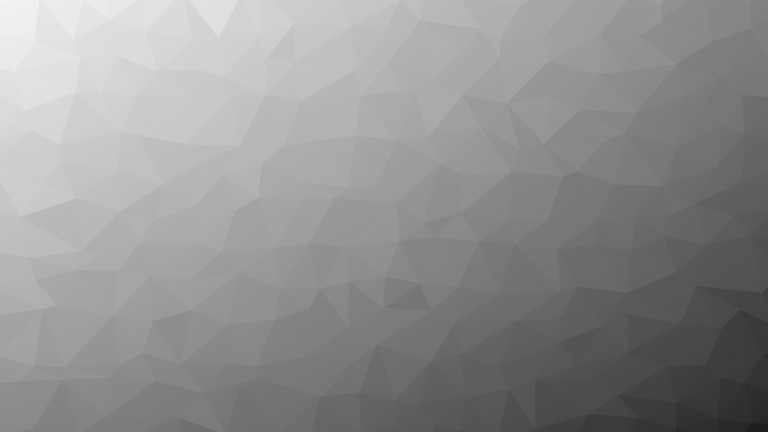
This background is drawn by a WebGL 2 fragment shader. Its source:

```glsl
#version 300 es
precision highp float;

uniform vec2 u_resolution;
out vec4 fragColor;

const vec2 CELL = vec2(0.0926, 0.0833);   // mesh spacing, in canvas heights
const vec2 MESH_OFFSET = vec2(0.02, 0.055);
const float JITTER = 0.72;
const float FACET_CONTRAST = 0.05;
const float FLATNESS = 0.7;

vec2 hash2(vec2 p) {
    vec3 q = fract(p.xyx * vec3(0.1031, 0.1030, 0.0973));
    q += dot(q, q.yzx + 33.33);
    return fract((q.xx + q.yz) * q.zy);
}

float cross2(vec2 a, vec2 b) {
    return a.x * b.y - a.y * b.x;
}

float cornerGradient(vec2 corner, vec2 p) {
    return dot(hash2(corner) * 2.0 - 1.0, p - corner);
}

float gradientNoise(vec2 p) {
    vec2 i = floor(p);
    vec2 f = p - i;
    vec2 s = f * f * f * (f * (f * 6.0 - 15.0) + 10.0);
    vec2 e = vec2(1.0, 0.0);
    float low = mix(cornerGradient(i, p), cornerGradient(i + e, p), s.x);
    float high = mix(cornerGradient(i + e.yx, p), cornerGradient(i + e.xx, p), s.x);
    return mix(low, high, s.y);
}

// Light falls off from the upper left to the lower right
float shade(vec2 p, float aspect) {
    float x = p.x / aspect;
    float y = 1.0 - p.y;
    return 0.96 - x * (0.34 + 0.11 * x) - y * (0.35 + 0.08 * y) + 0.06 * x * y;
}

vec2 meshVertex(vec2 id) {
    return (id + 0.5 + (hash2(id + 57.0) - 0.5) * JITTER) * CELL + MESH_OFFSET;
}

// Signed distance to a line, positive on its right side
float edgeDistance(vec2 p, vec2 a, vec2 b) {
    return cross2(p - a, normalize(b - a));
}

// Adds one counterclockwise facet: x holds weighted tone, y holds weight
vec2 facet(vec2 p, vec2 a, vec2 b, vec2 c, float aspect, float pixel) {
    float d = max(edgeDistance(p, a, b), max(edgeDistance(p, b, c), edgeDistance(p, c, a)));
    float coverage = clamp(0.5 - d / pixel, 0.0, 1.0);
    vec2 center = (a + b + c) / 3.0;
    float tone = mix(shade(p, aspect), shade(center, aspect), FLATNESS);
    tone += FACET_CONTRAST * gradientNoise(center * 31.0);
    return vec2(tone, 1.0) * coverage;
}

// Delaunay rule: split along a-c when the angles at a and c exceed a half turn
bool splitsAlongAC(vec2 a, vec2 b, vec2 c, vec2 d) {
    vec2 ab = b - a, ad = d - a, cd = d - c, cb = b - c;
    return cross2(ab, ad) * dot(cd, cb) + dot(ab, ad) * cross2(cd, cb) < 0.0;
}

vec2 quadFacets(vec2 p, vec2 id, float aspect, float pixel) {
    vec2 a = meshVertex(id);
    vec2 b = meshVertex(id + vec2(1.0, 0.0));
    vec2 c = meshVertex(id + vec2(1.0, 1.0));
    vec2 d = meshVertex(id + vec2(0.0, 1.0));
    if (splitsAlongAC(a, b, c, d)) {
        return facet(p, a, b, c, aspect, pixel) + facet(p, a, c, d, aspect, pixel);
    }
    return facet(p, a, b, d, aspect, pixel) + facet(p, b, c, d, aspect, pixel);
}

void main() {
    float pixel = 1.0 / u_resolution.y;
    float aspect = u_resolution.x * pixel;
    vec2 p = gl_FragCoord.xy * pixel;
    vec2 home = floor((p - MESH_OFFSET) / CELL - 0.5);

    // Blend every nearby facet by its coverage of this pixel
    vec2 sum = vec2(0.0);
    for (int j = -1; j <= 1; j++) {
        for (int i = -1; i <= 1; i++) {
            sum += quadFacets(p, home + vec2(i, j), aspect, pixel);
        }
    }
    float tone = clamp(sum.x / max(sum.y, 0.0001), 0.0, 1.0);
    fragColor = vec4(vec3(tone), 1.0);
}
```
